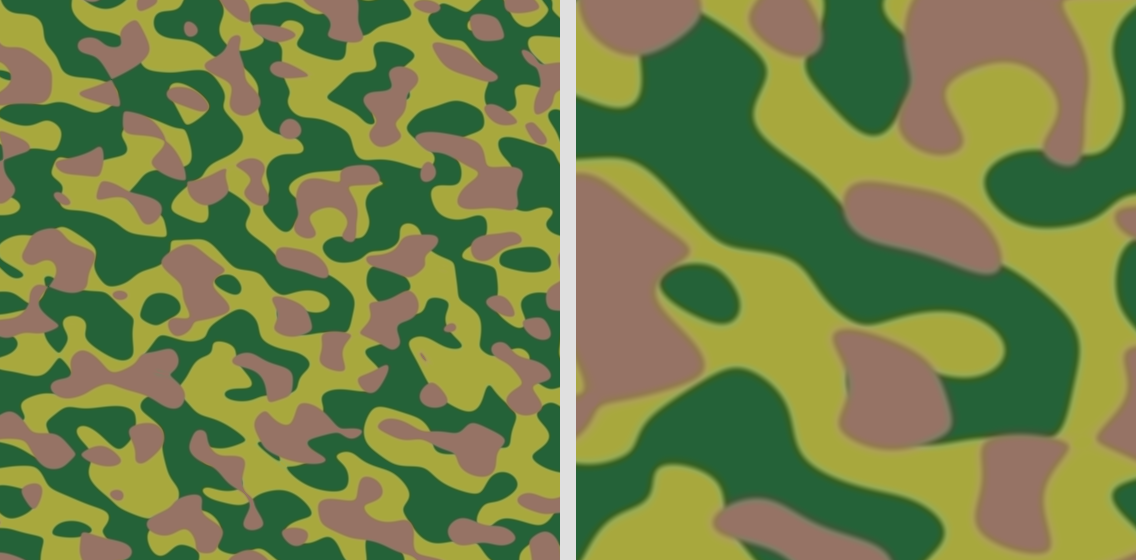
Left: the whole. Right: its middle third, enlarged.
Give the GLSL for this pattern, as a Shadertoy shader.

```glsl
// Three-colour woodland camouflage: olive patches on green, brown patches on top.
// Each layer is a sum of randomly phased sine waves cut at a level; since the sum
// is close to a unit Gaussian, the level sets the share of area that is covered.

const vec3 GREEN = vec3(0.14, 0.385, 0.22);
const vec3 OLIVE = vec3(0.66, 0.66, 0.24);
const vec3 BROWN = vec3(0.59, 0.45, 0.395);

const float OLIVE_LEVEL = -0.05;   // lower level = larger share
const float BROWN_LEVEL = 0.70;
const float BROWN_ON_OLIVE = 0.3;  // how strongly brown gathers on olive
const vec2 OLIVE_BAND = vec2(4.0, 15.0);  // lowest, highest waves per canvas
const vec2 BROWN_BAND = vec2(4.2, 16.0);
const mat2 OLIVE_STRETCH = mat2(0.85, 0.0, 0.05, 1.12);  // wider than tall
const mat2 BROWN_STRETCH = mat2(0.88, 0.0, 0.22, 1.08);  // leans down to the right
const float SHARP_EDGE = 0.0024;   // half width of the brightness step
const float SOFT_EDGE = 0.0065;    // half width of the hue step

const int WAVES = 40;
const float TAU = 6.2831853;
const float GOLDEN = 0.618034;

float hash(float n) {
    return fract(sin(n * 12.9898) * 43758.545);
}

// Layered sines: x = value with unit variance, yz = gradient.
vec3 waveField(vec2 p, vec2 band, mat2 stretch, float seed) {
    vec3 sum = vec3(0.0);
    for (int i = 0; i < WAVES; i++) {
        float n = float(i);
        float frequency = band.x * pow(band.y / band.x, (n + 0.5) / float(WAVES));
        float angle = TAU * (n * GOLDEN + 0.15 * hash(n + seed));
        vec2 k = TAU * frequency * (vec2(cos(angle), sin(angle)) * stretch);
        float phase = dot(k, p) + TAU * hash(n + seed + 57.3);
        sum += vec3(cos(phase), -k * sin(phase));
    }
    return sum * sqrt(2.0 / float(WAVES));
}

// Approximate signed distance to the level line, positive inside the patch.
float patchDistance(vec3 field, float level) {
    return (field.x - level) / max(length(field.yz), 1.0);
}

vec3 paint(float olive, float brown, float edge) {
    vec3 colour = mix(GREEN, OLIVE, smoothstep(-edge, edge, olive));
    return mix(colour, BROWN, smoothstep(-edge, edge, brown));
}

float luma(vec3 colour) {
    return dot(colour, vec3(0.299, 0.587, 0.114));
}

void mainImage(out vec4 fragColor, in vec2 fragCoord) {
    vec2 p = fragCoord / iResolution.y;

    // Fields of the two layers; brown partly follows olive.
    vec3 oliveField = waveField(p, OLIVE_BAND, OLIVE_STRETCH, 3.0);
    vec3 brownField = waveField(p, BROWN_BAND, BROWN_STRETCH, 211.0);
    brownField = BROWN_ON_OLIVE * oliveField
               + sqrt(1.0 - BROWN_ON_OLIVE * BROWN_ON_OLIVE) * brownField;

    float olive = patchDistance(oliveField, OLIVE_LEVEL);
    float brown = patchDistance(brownField, BROWN_LEVEL);

    // Crisp brightness over bleeding hue gives the thin tinted rims.
    float pixel = 0.7 / iResolution.y;
    vec3 sharp = paint(olive, brown, max(SHARP_EDGE, pixel));
    vec3 soft = paint(olive, brown, max(SOFT_EDGE, pixel));
    vec3 colour = soft + luma(sharp) - luma(soft);

    fragColor = vec4(clamp(colour, 0.0, 1.0), 1.0);
}
```
